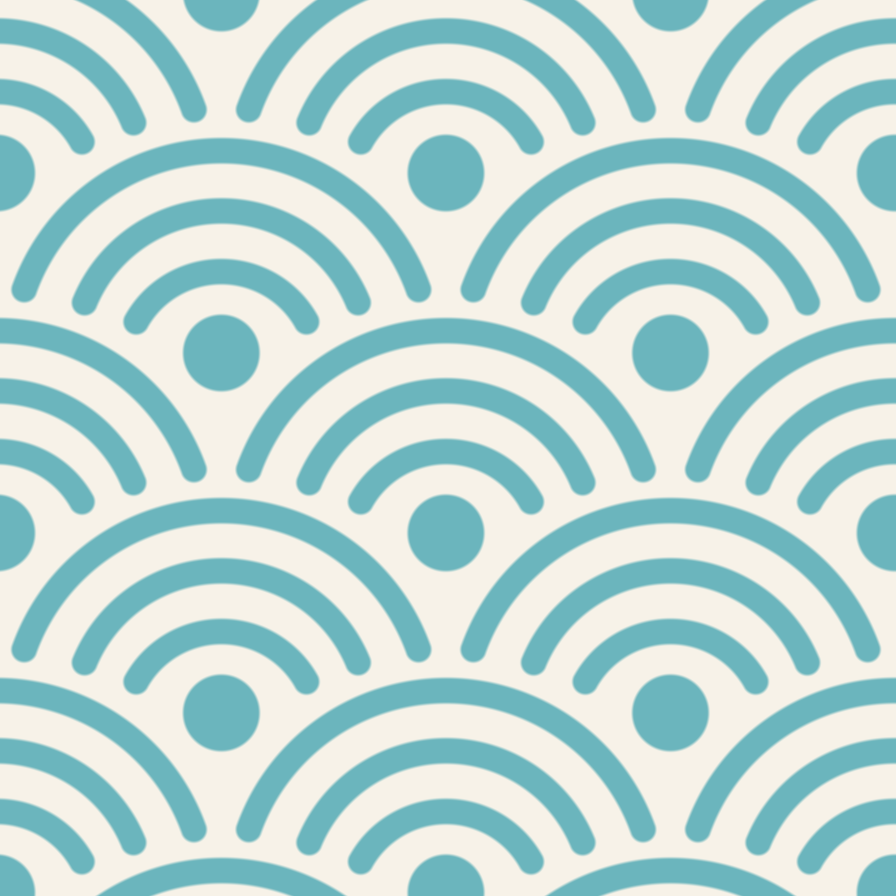
This pattern is drawn by a Shadertoy shader. Its source:

```glsl
// Distance to a round-capped arc that opens downward, symmetric about x = 0
float arcDistance(vec2 p, float apex, float radius, float halfAngle) {
    p = vec2(abs(p.x), p.y - apex + radius);
    vec2 tip = radius * vec2(sin(halfAngle), cos(halfAngle));
    bool withinSweep = atan(p.x, p.y) < halfAngle;
    float centerline = withinSweep ? abs(length(p) - radius) : length(p - tip);
    return centerline - 0.0142;
}

// One wave fan: a dot beneath three arcs
float fanDistance(vec2 p) {
    float d = length(p) - 0.0427;
    d = min(d, arcDistance(p, 0.0908, 0.1087, 1.064));
    d = min(d, arcDistance(p, 0.1585, 0.1650, 1.181));
    return min(d, arcDistance(p, 0.2257, 0.2337, 1.227));
}

void mainImage(out vec4 fragColor, in vec2 fragCoord) {
    vec2 uv = fragCoord / iResolution.y;
    vec2 period = vec2(0.5013, 0.4017);
    vec2 firstDot = vec2(0.4977, 0.4052);
    vec2 cellShift = vec2(0.0, 0.1);

    // Two interleaved grids form the staggered rows
    float d = 1.0;
    for (int i = 0; i < 2; i++) {
        vec2 p = uv - firstDot - 0.5 * float(i) * period - cellShift;
        p -= period * round(p / period);
        d = min(d, fanDistance(p + cellShift));
    }

    // Soft ink edge, never thinner than a pixel
    float softness = max(0.0022, 0.75 / iResolution.y);
    float ink = 1.0 - smoothstep(-softness, softness, d);
    vec3 cream = vec3(0.97, 0.95, 0.91);
    vec3 teal = vec3(0.42, 0.71, 0.74);
    fragColor = vec4(mix(cream, teal, ink), 1.0);
}
```
